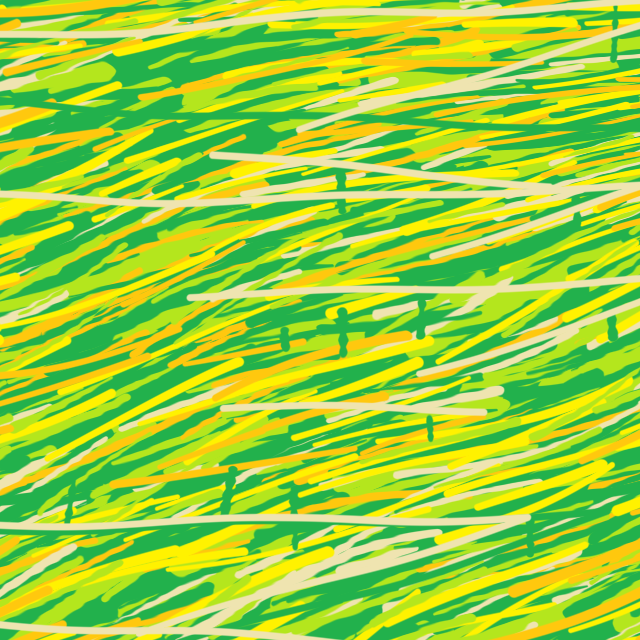
Write a Shadertoy shader that draws this pattern.

```glsl
// Dense crayon hatching: layers of slanted, slightly bent strokes in lime, yellow,
// orange and cream over green, crossed by long pale hairpin lines.
// Each layer is a jittered grid of tapered capsules, warped by gradient noise.

const vec3 GREEN  = vec3(0.135, 0.695, 0.298);
const vec3 LIME   = vec3(0.705, 0.902, 0.115);
const vec3 YELLOW = vec3(1.0, 0.948, 0.0);
const vec3 ORANGE = vec3(1.0, 0.785, 0.055);
const vec3 CREAM  = vec3(0.936, 0.893, 0.69);

vec4 hash4(vec2 cell, float seed) {
    vec4 v = fract(vec4(cell.xyx, seed) * vec4(0.1031, 0.1030, 0.0973, 0.1099));
    v += dot(v, v.wzxy + 33.33);
    return fract((v.xxyz + v.yzzw) * v.zywx);
}

vec2 gradientAt(vec2 corner) {
    float a = 6.2832 * hash4(corner, 5.7).x;
    return vec2(cos(a), sin(a));
}

float gradientNoise(vec2 p) {
    vec2 i = floor(p), f = fract(p);
    vec2 u = f * f * f * (f * (f * 6.0 - 15.0) + 10.0);
    vec2 e = vec2(0.0, 1.0);
    float low  = mix(dot(gradientAt(i), f),
                     dot(gradientAt(i + e.yx), f - e.yx), u.x);
    float high = mix(dot(gradientAt(i + e.xy), f - e.xy),
                     dot(gradientAt(i + e.yy), f - e.yy), u.x);
    return mix(low, high, u.y);
}

mat2 rotation(float a) {
    return mat2(cos(a), -sin(a), sin(a), cos(a));
}

// Distance to a segment whose radius shrinks to radius * taper at b.
float taperedSegment(vec2 p, vec2 a, vec2 b, float radius, float taper) {
    vec2 d = b - a;
    float t = clamp(dot(p - a, d) / dot(d, d), 0.0, 1.0);
    return length(p - a - d * t) - radius * mix(1.0, taper, t);
}

// Distance to a layer of scattered strokes; size = (longest half length, radius).
float strokes(vec2 p, float angle, vec2 size, float taper, float density, float seed) {
    vec2 cellSize = vec2(0.25, 0.04);
    vec2 q = rotation(angle) * p + vec2(0.37, 0.19) * seed;
    vec2 home = floor(q / cellSize);
    float nearest = 1.0;
    for (int j = -2; j <= 2; j++) {
        for (int i = -1; i <= 1; i++) {
            vec2 cell = home + vec2(i, j);
            vec4 place = hash4(cell, seed);
            vec4 form = hash4(cell, seed + 41.3);
            if (place.z > density) continue;
            vec2 local = q - (cell + 0.15 + 0.7 * place.xy) * cellSize;
            local = rotation((form.x - 0.5) * 0.32) * local;
            local.y += (form.y - 0.5) * 0.9 * local.x * local.x;
            float halfLength = size.x * mix(0.25, 1.0, form.z);
            float side = place.w < 0.5 ? -1.0 : 1.0;
            vec2 tip = vec2(halfLength * side, 0.0);
            float radius = size.y * mix(0.65, 1.3, form.w);
            nearest = min(nearest, taperedSegment(local, -tip, tip, radius, taper));
        }
    }
    return nearest;
}

// Distance to long, almost level lines; some turn back down to the left.
float hairpins(vec2 p, int count, float radius, float seed) {
    float nearest = 1.0;
    for (int i = 0; i < count; i++) {
        vec4 h = hash4(vec2(i, 7), seed);
        vec4 k = hash4(vec2(i, 19), seed);
        float y = (float(i) + 0.15 + 0.7 * h.x) / float(count);
        vec2 start = vec2(k.x < 0.65 ? -0.1 : 0.4 * k.y, y);
        vec2 turn = vec2(mix(0.65, 1.35, h.y), y + (h.z - 0.6) * 0.16);
        vec2 back = turn - vec2(0.9, 0.27) * mix(0.35, 1.0, k.z);
        nearest = min(nearest, taperedSegment(p, start, turn, radius, 1.0));
        if (h.w < 0.65)
            nearest = min(nearest, taperedSegment(p, turn, back, radius, 0.9));
    }
    return nearest;
}

vec3 paint(vec3 below, vec3 ink, float dist, float soft) {
    return mix(ink, below, smoothstep(-soft, soft, dist));
}

void mainImage(out vec4 fragColor, in vec2 fragCoord) {
    vec2 p = fragCoord / iResolution.y;
    float soft = 1.0 / iResolution.y;

    // Hatching flow: gentle waves, flatter toward the top.
    vec2 flow = p;
    flow.y += 0.06 * gradientNoise(p * 1.7 + 3.1);
    flow.y += 0.18 * p.x * smoothstep(0.6, 1.0, p.y);
    float rough = 0.004 * gradientNoise(p * vec2(22.0, 95.0));

    // Broad ragged underlayers.
    vec3 col = GREEN;
    col = paint(col, LIME, strokes(flow, 0.40, vec2(0.23, 0.0150), 0.3, 1.0, 1.0) + rough, soft);
    col = paint(col, GREEN, strokes(flow, 0.34, vec2(0.22, 0.0115), 0.2, 0.8, 2.0) - rough, soft);

    // Narrower marks, interleaved.
    col = paint(col, ORANGE, strokes(flow, 0.36, vec2(0.23, 0.0070), 0.6, 0.42, 3.0) + rough, soft);
    col = paint(col, CREAM, strokes(flow, 0.42, vec2(0.22, 0.0068), 0.7, 0.52, 4.0) + rough, soft);
    col = paint(col, GREEN, strokes(flow, 0.32, vec2(0.22, 0.0080), 0.3, 0.60, 5.0) + rough, soft);
    col = paint(col, YELLOW, strokes(flow, 0.38, vec2(0.23, 0.0075), 0.6, 0.62, 6.0), soft);
    col = paint(col, LIME, strokes(flow, 0.48, vec2(0.18, 0.0065), 0.4, 0.45, 7.0) + rough, soft);
    col = paint(col, ORANGE, strokes(flow, 0.30, vec2(0.23, 0.0070), 0.7, 0.26, 8.0), soft);

    // Short steep ticks, then the long lines on top.
    col = paint(col, GREEN, strokes(p, 1.50, vec2(0.05, 0.0065), 0.8, 0.10, 9.0) + rough, soft);
    vec2 bent = p + vec2(0.0, 0.025 * gradientNoise(p * 2.3 + 8.0));
    col = paint(col, GREEN, hairpins(bent, 2, 0.0055, 12.0), soft);
    col = paint(col, CREAM, hairpins(bent, 7, 0.0056, 15.0), soft);

    fragColor = vec4(col, 1.0);
}
```
